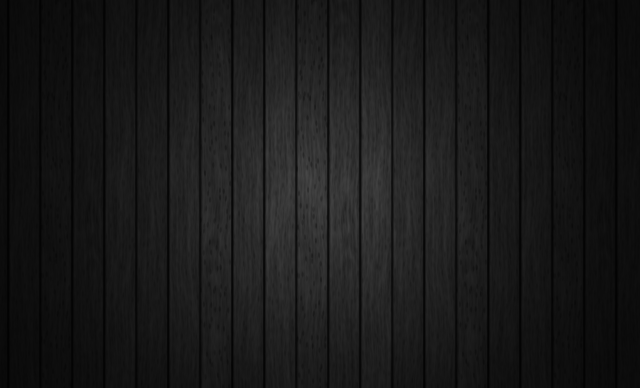
This texture is drawn by a Shadertoy shader. Its source:

```glsl
// Dark vertical wooden planks with fine grain, lit by a soft glow at the centre.

vec2 hash2(vec2 p) {
    vec3 q = fract(vec3(p.xyx) * vec3(0.1031, 0.1030, 0.0973));
    q += dot(q, q.yzx + 33.33);
    return fract((q.xx + q.yz) * q.zy);
}

// Distance to the nearest scattered point; stretched inputs give wood fibres.
float cellular(vec2 p) {
    vec2 cell = floor(p), local = fract(p);
    float nearest = 2.0;
    for (int j = -1; j <= 1; j++) {
        for (int i = -1; i <= 1; i++) {
            vec2 offset = vec2(i, j);
            vec2 delta = offset + hash2(cell + offset + 50.0) - local;
            nearest = min(nearest, dot(delta, delta));
        }
    }
    return sqrt(nearest);
}

// Nested arches of growth rings, present only in some boards.
float archedRings(float across, float y, float board) {
    float amount = step(abs(mod(board, 4.0) - 2.0), 0.5) + 0.3 * step(abs(board - 3.0), 0.5);
    float centred = across - 0.5 + 0.1 * sin(y * 7.0 + board);
    float patches = smoothstep(-0.2, 0.8, sin(y * 11.0 + board * 1.7));
    float core = exp(-14.0 * centred * centred);
    return amount * patches * core * sin(48.0 * centred * centred + 75.0 * y + 2.0 * sin(y * 19.0));
}

float woodGrain(float across, float y, float board) {
    float bend = 0.05 * sin(y * 8.0 + board * 2.1) + 0.025 * sin(y * 21.0 + board * 5.3);
    float x = across + bend;
    vec2 shift = vec2(board * 17.0, board * 9.0);
    float broad = cellular(vec2(x * 4.0, y * 3.5) + shift) - 0.5;
    float streak = cellular(vec2(x * 10.0, y * 7.0) + shift) - 0.5;
    float fibre = cellular(vec2(x * 15.0, y * 38.0) + shift) - 0.5;
    float lines = sin(x * 37.0 + 2.0 * sin(y * 5.0 + board)) * sin(x * 13.0 + board);
    // Short dark pores
    float pore = 1.0 - smoothstep(0.08, 0.25, cellular(vec2(x * 5.0, y * 24.0) + shift));
    float pitted = 0.10 + 0.12 * step(abs(mod(board, 5.0) - 1.0), 0.5);
    return 1.0 + 0.14 * broad + 0.26 * streak + 0.20 * fibre + 0.04 * lines
         + 0.09 * archedRings(across, y, board) - pitted * pore;
}

void mainImage(out vec4 fragColor, in vec2 fragCoord) {
    vec2 uv = fragCoord / iResolution.xy;
    float pixel = 20.0 / iResolution.x;

    // Twenty boards across; their pattern recurs every eight
    float plankX = (uv.x - 0.0129) * 20.0;
    float across = fract(plankX);
    float board = mod(floor(plankX), 8.0);
    float tone = 1.03 + 0.05 * sin(board * 2.4 + 0.8);
    float wood = tone * woodGrain(across, uv.y, board);

    // Dark groove, soft shading beside it, and a thin lit bevel
    float edge = min(across, 1.0 - across);
    float groove = 1.0 - smoothstep(0.025 - 0.5 * pixel, 0.045 + 0.5 * pixel, edge);
    float seam = mod(floor(plankX + 0.5), 8.0);
    float depth = 0.68 + 0.10 * sin(seam * 2.7 + 1.0);
    wood *= 1.0 - depth * groove;
    wood *= 1.0 - 0.14 * exp(-edge * 16.0);
    wood += 0.10 * exp(-pow((across - 0.10) / 0.035, 2.0));

    // Round central light
    vec2 fromCentre = (uv - vec2(0.5, 0.505)) * vec2(iResolution.x / iResolution.y, 1.0);
    float glow = 0.018 + 0.217 * exp(-pow(length(fromCentre) / 0.51, 1.35));

    fragColor = vec4(vec3(clamp(glow * wood, 0.0, 1.0)), 1.0);
}
```
